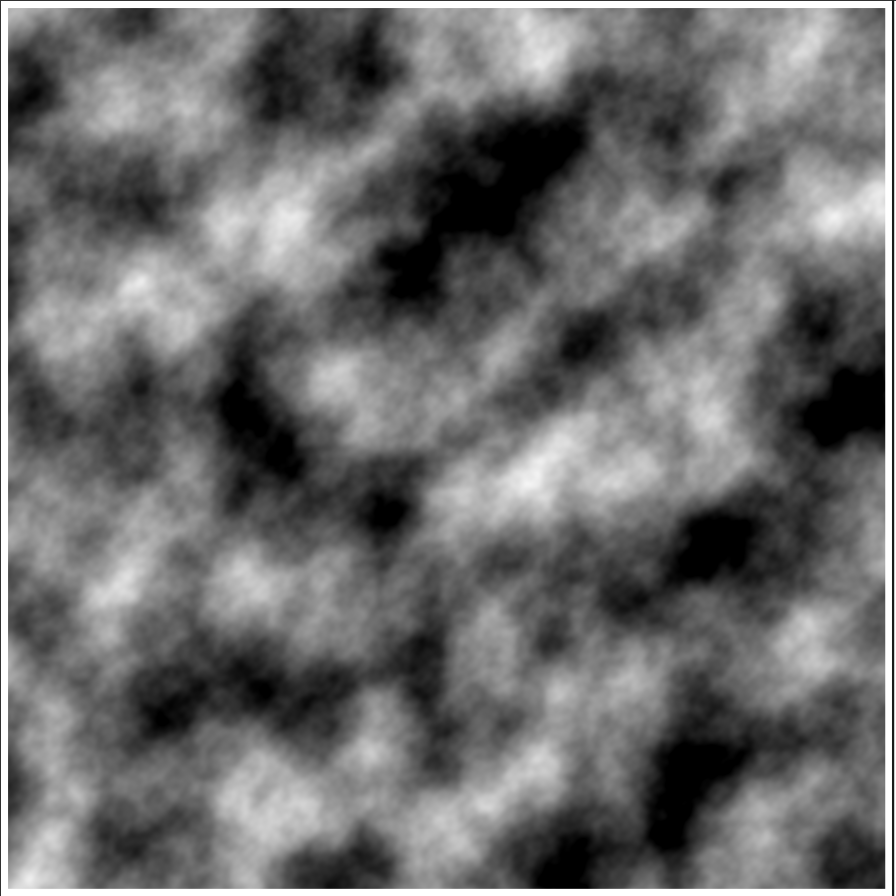
Write a Shadertoy shader that draws this texture.

```glsl
// Random unit gradient for a lattice point
vec2 gradient(ivec2 cell) {
    uvec2 q = uvec2(cell) * uvec2(1597334677u, 3812015801u);
    uint h = (q.x ^ q.y) * 1597334677u;
    h = (h ^ (h >> 15)) * 2246822519u;
    h ^= h >> 13;
    float angle = 6.2831853 * float(h & 65535u) / 65536.0;
    return vec2(cos(angle), sin(angle));
}

float gradientNoise(vec2 p) {
    ivec2 cell = ivec2(floor(p));
    vec2 f = fract(p);
    vec2 fade = f * f * f * (f * (f * 6.0 - 15.0) + 10.0);
    float a = dot(gradient(cell), f);
    float b = dot(gradient(cell + ivec2(1, 0)), f - vec2(1, 0));
    float c = dot(gradient(cell + ivec2(0, 1)), f - vec2(0, 1));
    float d = dot(gradient(cell + ivec2(1, 1)), f - vec2(1, 1));
    return mix(mix(a, b, fade.x), mix(c, d, fade.x), fade.y);
}

// Each octave doubles in frequency and halves in strength
float clouds(vec2 p) {
    float sum = 0.0, strength = 1.0;
    for (int octave = 0; octave < 5; octave++) {
        sum += strength * gradientNoise(p);
        p = 2.0 * p + vec2(17.3, 9.7);
        strength *= 0.5;
    }
    return sum;
}

// Smooth mask of the span from lo to hi
float span(float x, float lo, float hi, float soft) {
    return clamp((x - lo) / soft + 0.5, 0.0, 1.0)
         * clamp((hi - x) / soft + 0.5, 0.0, 1.0);
}

void mainImage(out vec4 fragColor, in vec2 fragCoord) {
    vec2 uv = fragCoord / iResolution.xy;
    vec2 pixel = 1.0 / iResolution.xy;

    // Clouds slightly drawn out along the rising diagonal
    vec2 diagonal = vec2(uv.x + uv.y, uv.y - uv.x) * 0.7071;
    float cloudGray = 0.395 + 0.8 * clouds(diagonal * vec2(5.6, 6.5) + 23.4);
    cloudGray = clamp(cloudGray, 0.0, 1.0);

    // White border with hairlines on the left, top and right
    float panel = span(uv.x, 0.009, 0.988, pixel.x)
                * span(uv.y, 0.008, 0.991, pixel.y);
    float hairline = max(span(uv.x, -0.01, 0.001, pixel.x),
                         span(uv.y, 0.999, 1.01, pixel.y));
    hairline = max(hairline, span(uv.x, 0.9955, 0.998, pixel.x));
    float border = 1.0 - 0.9 * hairline;

    fragColor = vec4(vec3(mix(border, cloudGray, panel)), 1.0);
}
```
